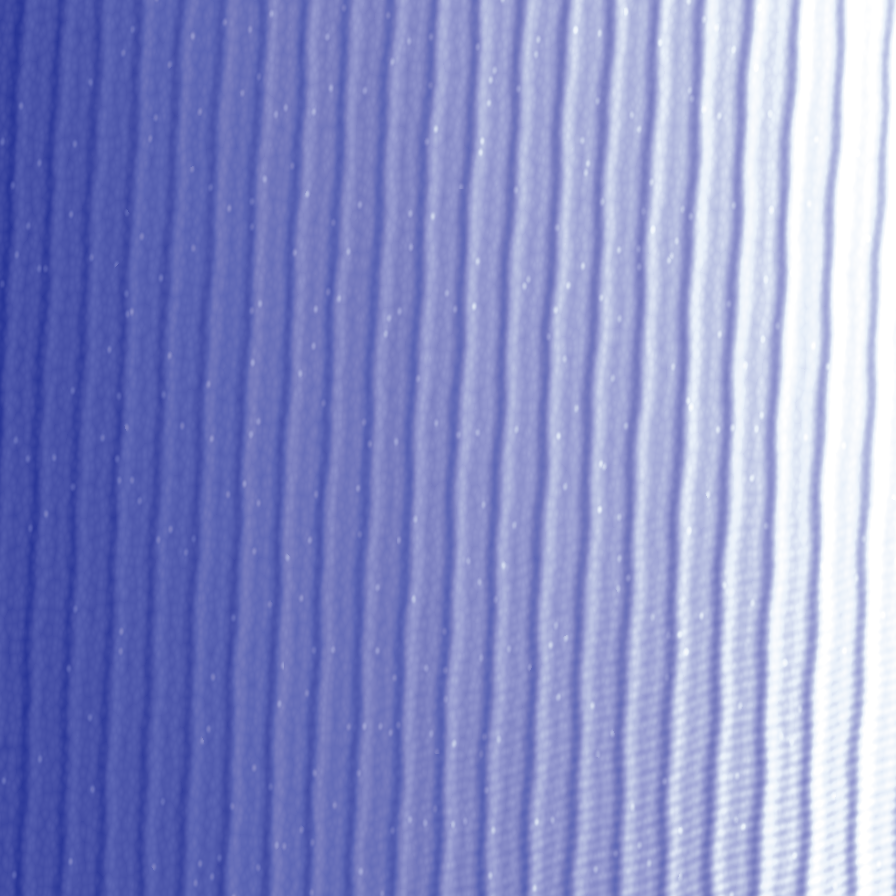
This texture is drawn by a WebGL 2 fragment shader. Its source:

```glsl
#version 300 es
precision highp float;
// Leaning corduroy-like ribs lit from the right, deep blue fading to white.
// A periodic rib profile is added to a broad light gradient, roughened with
// cellular grain and layered sines, then mapped through a colour ramp.

uniform vec2 u_resolution;
out vec4 fragColor;

// Rib layout: phase = RIB_START + RIB_RATE * x + RIB_WIDEN * x * x
const float RIB_START = -1.18;
const float RIB_RATE = 22.7;
const float RIB_WIDEN = -2.2;
const float RIB_LEAN = 0.046;
const float RIB_BEND = 0.012;

// Profile: position and half width of each feature, in rib periods
const vec2 CREST = vec2(0.0, 0.19);
const vec2 SHOULDER = vec2(0.47, 0.14);
const vec2 GROOVE = vec2(0.75, 0.13);

// Strengths, in steps of the colour ramp
const float TONE_LEFT = 0.6;
const float TONE_RISE = 5.0;
const float GLARE = 0.8;
const float TOP_LIGHT = 0.7;
const float RELIEF_LEFT = 0.55;
const float RELIEF_RIGHT = 1.7;
const float RIB_VARIATION = 0.3;
const float GRAIN = 0.75;
const float SPECK = 1.3;
const float SPECK_SHARE = 0.16;
const float WEAVE = 0.28;

const vec2 GRAIN_CELLS = vec2(150.0, 85.0);
const vec2 SPECK_CELLS = vec2(58.0, 38.0);

const int STOPS = 8;
const vec3 RAMP[STOPS] = vec3[STOPS](
  vec3(0.16, 0.21, 0.59), vec3(0.27, 0.31, 0.65),
  vec3(0.36, 0.40, 0.71), vec3(0.47, 0.49, 0.75),
  vec3(0.59, 0.61, 0.82), vec3(0.73, 0.76, 0.89),
  vec3(0.91, 0.94, 0.98), vec3(1.0));

float hash(vec2 p) {
  p = fract(p * vec2(0.1031, 0.1137));
  p += dot(p, p.yx + 33.33);
  return fract((p.x + p.y) * p.x * 7.31);
}

// Cellular noise: distance to the nearest point, and that point's random id
vec2 cellular(vec2 p) {
  vec2 cell = floor(p);
  vec2 nearest = vec2(9.0, 0.0);
  for (int j = -1; j <= 1; j++) {
    for (int i = -1; i <= 1; i++) {
      vec2 c = cell + vec2(i, j);
      vec2 point = c + vec2(hash(c + 17.0), hash(c + 71.0));
      float d = distance(p, point);
      if (d < nearest.x) nearest = vec2(d, hash(c + 139.0));
    }
  }
  return nearest;
}

// Soft bump that repeats once per rib
float bump(float phase, vec2 feature) {
  float d = fract(phase - feature.x + 0.5) - 0.5;
  return exp(-d * d / (feature.y * feature.y));
}

vec3 rampColor(float tone) {
  vec3 color = RAMP[0];
  for (int i = 1; i < STOPS; i++) {
    color = mix(color, RAMP[i], clamp(tone - float(i - 1), 0.0, 1.0));
  }
  return color;
}

void main() {
  vec2 uv = gl_FragCoord.xy / u_resolution;
  float height = uv.y - 0.5;

  // Straighten the lean, with a faint waver along each rib
  float across = uv.x - RIB_LEAN * height - RIB_BEND * height * height;
  float waver = 0.025 * sin(uv.y * 23.0 + across * 31.0)
              + 0.018 * sin(uv.y * 57.0 - across * 47.0);
  float phase = RIB_START + RIB_RATE * across + RIB_WIDEN * across * across + waver;

  // Broad light
  float tone = TONE_LEFT + TONE_RISE * uv.x + GLARE * smoothstep(0.8, 1.0, uv.x);
  tone += TOP_LIGHT * height * smoothstep(0.0, 0.25, uv.x);

  // Rib relief; the id changes inside the groove so its step stays hidden
  float ribId = floor(phase - GROOVE.x);
  float groove = bump(phase, GROOVE);
  float profile = bump(phase, CREST) + 0.35 * bump(phase, SHOULDER) - 1.1 * groove;
  tone += mix(RELIEF_LEFT, RELIEF_RIGHT, uv.x) * profile;
  tone += RIB_VARIATION * (hash(vec2(ribId + 40.0, 5.0)) - 0.5) * (1.0 - groove);

  // Fibre grain and scattered bright specks
  vec2 cloth = vec2(across, uv.y) + 1.0;
  vec2 fibre = cellular(cloth * GRAIN_CELLS);
  tone += GRAIN * (0.5 - fibre.x) * mix(0.5, 1.0, fibre.y) * mix(1.0, 0.6, uv.x);
  vec2 speck = cellular(cloth * SPECK_CELLS);
  float lit = step(1.0 - SPECK_SHARE, speck.y);
  tone += SPECK * lit * (1.0 - smoothstep(0.03, 0.24, speck.x)) * (1.0 - 0.5 * uv.x);

  // Fine slanted weave, strongest at the lower right
  float slant = uv.y - 0.35 * uv.x;
  float weave = sin(slant * 520.0 + 1.5 * sin(uv.x * 37.0)) + 0.4 * sin(slant * 310.0 + uv.x * 90.0);
  tone += WEAVE * weave * smoothstep(0.2, 1.0, uv.x) * smoothstep(0.6, 0.0, uv.y);

  fragColor = vec4(rampColor(tone), 1.0);
}
```
